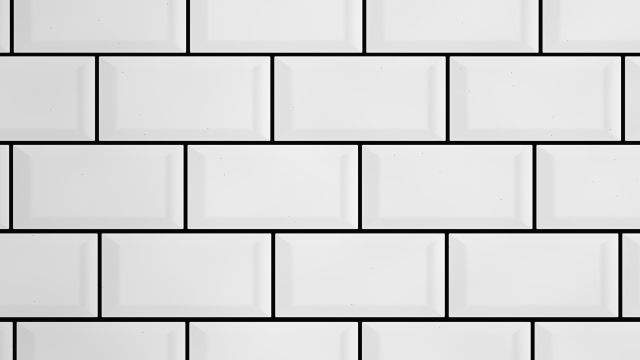
Write a WebGL 2 fragment shader that draws this texture.

```glsl
#version 300 es
precision highp float;

uniform vec2 u_resolution;
out vec4 fragColor;

// Layout, in units of canvas height
const float ROW_PITCH = 0.2454;
const float FIRST_JOINT_Y = 0.1123;
const float TILE_PITCH = 0.4796;       // tile length in the lowest row
const float PITCH_GROWTH = 0.0025;     // tiles lengthen slightly row by row
const float ANCHOR_X = 1.0;            // upright joint shared by alternate rows
const float TOP_ROW_SHIFT = 0.012;
const float JOINT_HALF = 0.0046;
const float LOW_JOINT_HALF = 0.0057;   // lowest level joint is the thickest
const float JOINT_THINNING = 0.0005;
const float CORNER_RADIUS = 0.004;
const float EDGE_SOFTNESS = 0.0025;
const vec2 BEVEL = vec2(0.050, 0.034);

// Tones
const vec3 GROUT = vec3(0.018, 0.020, 0.018);
const vec3 GLAZE = vec3(1.0, 1.0, 1.002);
const float FACE_TONE = 0.917;
const float LEFT_TONE = 0.882;
const float RIGHT_INNER_TONE = 0.872;
const float RIGHT_OUTER_TONE = 0.935;
const float TOP_TONE = 0.922;
const float BOTTOM_TONE = 0.888;
const float RIM_GLOW = 0.025;
const float TILE_VARIATION = 0.012;
const float MOTTLE = 0.004;
const float SPECK_CELL = 0.06;
const float SPECK_CHANCE = 0.10;

float hash(vec2 p) {
    return fract(sin(dot(p, vec2(127.1, 311.7))) * 4375.85);
}

float roundedBox(vec2 p, vec2 halfSize, float radius) {
    vec2 q = abs(p) - halfSize + radius;
    return length(max(q, 0.0)) + min(max(q.x, q.y), 0.0) - radius;
}

// Broad unevenness of the glaze
float glazeWaves(vec2 p) {
    return sin(p.x * 17.0 + 2.0 * sin(p.y * 11.0))
         + 0.6 * sin(p.y * 29.0 + 1.5 * sin(p.x * 13.0));
}

// Sparse pinholes, at most one in each cell
float specks(vec2 p) {
    vec2 cell = floor(p / SPECK_CELL);
    vec2 spot = 0.2 + 0.6 * vec2(hash(cell + 3.1), hash(cell + 8.7));
    float d = length(p - (cell + spot) * SPECK_CELL);
    return step(hash(cell), SPECK_CHANCE) * (1.0 - smoothstep(0.0006, 0.0026, d));
}

// Four sloped sides around a flat face; arguments are distances to the sides
float bevelTone(vec2 low, vec2 high) {
    vec2 a = low / BEVEL;
    vec2 b = high / BEVEL;
    float sideways = min(a.x, b.x);
    float upright = min(a.y, b.y);
    float rightTone = mix(RIGHT_OUTER_TONE, RIGHT_INNER_TONE,
                          smoothstep(0.25, 1.0, b.x));
    float sideTone = a.x < b.x ? LEFT_TONE : rightTone;
    float levelTone = a.y < b.y ? BOTTOM_TONE : TOP_TONE;
    float slope = mix(sideTone, levelTone,
                      smoothstep(-0.12, 0.12, sideways - upright));
    return mix(slope, FACE_TONE, smoothstep(0.82, 1.18, min(sideways, upright)));
}

void main() {
    vec2 p = gl_FragCoord.xy / u_resolution.y;
    float across = gl_FragCoord.x / u_resolution.x;

    // Running bond: every other row moves by half a tile
    float level = (p.y - FIRST_JOINT_Y) / ROW_PITCH + 1.0;
    float row = floor(level);
    float pitch = TILE_PITCH + PITCH_GROWTH * row;
    float shift = TOP_ROW_SHIFT * smoothstep(3.0, 4.0, row);
    float column = (p.x - ANCHOR_X - shift) / pitch + 0.5 * mod(row, 2.0);
    vec2 tile = vec2(floor(column), row);
    vec2 size = vec2(pitch, ROW_PITCH);
    vec2 local = fract(vec2(column, level)) * size;

    // Tile outline and joint width
    float joint = floor(level + 0.5) - 1.0;
    float levelHalf = LOW_JOINT_HALF - JOINT_THINNING * max(joint, 0.0);
    vec2 gap = vec2(JOINT_HALF, levelHalf);
    float outline = roundedBox(local - 0.5 * size, 0.5 * size - gap, CORNER_RADIUS);
    float soft = max(EDGE_SOFTNESS, 1.0 / u_resolution.y);
    float cover = 1.0 - smoothstep(-soft, 0.4 * soft, outline);

    // Bevel, glossy rim and small differences between tiles
    float tone = bevelTone(local - gap, size - local - gap);
    tone += RIM_GLOW * smoothstep(-0.009, -0.003, outline);
    tone += TILE_VARIATION * (hash(tile) - 0.5) + MOTTLE * glazeWaves(p);

    // Light falls off to the left and a little towards the lower corners
    tone *= mix(0.92, 1.0, smoothstep(0.0, 0.45, across));
    tone *= 1.0 - 0.025 * smoothstep(0.5, 0.0, p.y) * abs(across - 0.5) * 2.0;
    tone *= 1.0 - 0.13 * specks(p);

    fragColor = vec4(mix(GROUT, GLAZE * tone, cover), 1.0);
}
```
